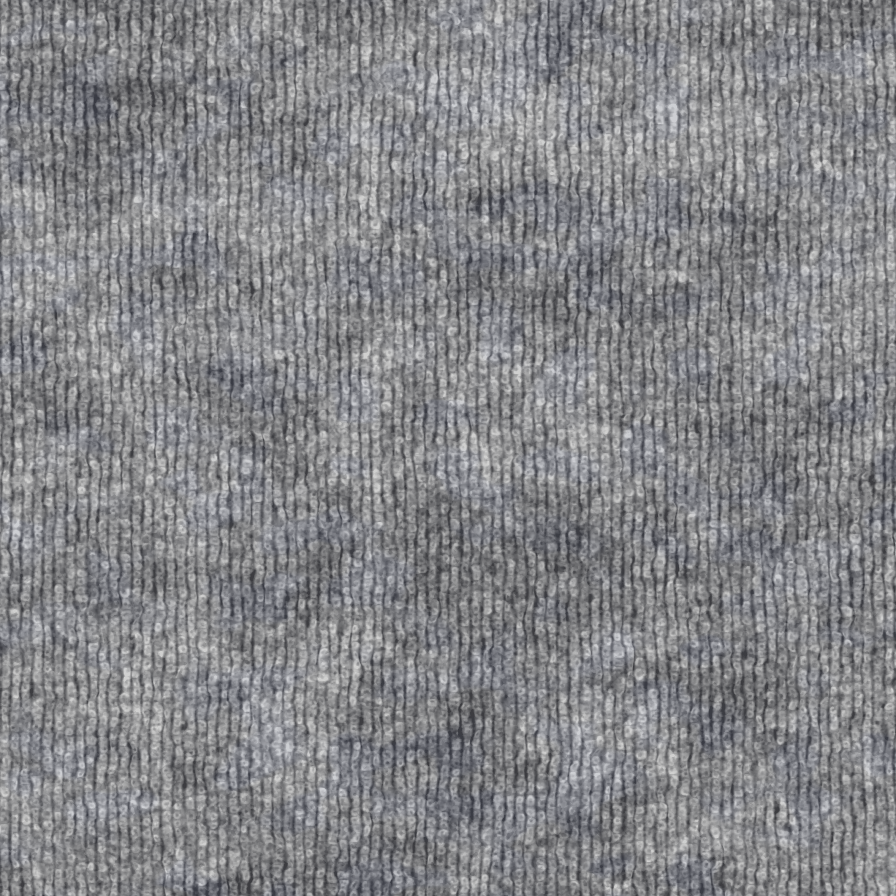
A three.js fragment shader for this texture:

```glsl
// Grey ribbed carpet: narrow vertical ribs of small curled loops with cloudy felt mottling.
varying vec2 vUv;

const float RIBS = 82.0;          // ribs across
const float LOOPS = 88.0;         // loops down each rib
const vec3 SHADE = vec3(0.235, 0.237, 0.252);
const vec3 WOOL = vec3(0.815, 0.815, 0.812);
const vec3 COOL_TINT = vec3(-0.010, -0.004, 0.016);

float hash(vec2 p) {
  vec3 q = fract(p.xyx * vec3(0.1031, 0.1030, 0.0973));
  q += dot(q, q.yzx + 33.33);
  return fract((q.x + q.y) * q.z);
}

// Soft cellular noise: random cell values blended by distance, centred on 0
float softCells(vec2 p, float seed) {
  vec2 cell = floor(p);
  float sum = 0.0;
  float total = 0.0;
  for (int y = -1; y <= 1; y++) {
    for (int x = -1; x <= 1; x++) {
      vec2 id = cell + vec2(float(x), float(y)) + seed;
      vec2 site = vec2(hash(id), hash(id + 71.7));
      vec2 d = id - seed + site - p;
      float weight = exp(-6.0 * dot(d, d));
      sum += weight * (hash(id + 37.3) - 0.5);
      total += weight;
    }
  }
  return sum / total;
}

// Broad mottling, stretched sideways and slightly slanted
float clouds(vec2 p) {
  p.y -= 0.18 * p.x + 0.015 * sin(p.x * 11.0 + 3.0 * p.y);
  return 0.40 * softCells(p * vec2(3.0, 6.0), 11.0)
       + 0.35 * softCells(p * vec2(8.0, 15.0), 23.0)
       + 0.40 * softCells(p * vec2(21.0, 32.0), 41.0);
}

// Fine tangled fibres
float fibres(vec2 p) {
  return 0.55 * softCells(p * vec2(165.0, 180.0), 53.0)
       + 0.60 * softCells(p * vec2(330.0, 350.0), 67.0);
}

// Rib coordinate: straight lines that sway gently and bulge at the loops
float ribCoord(vec2 p) {
  float sway = 0.14 * sin(p.y * 8.0 + p.x * 5.0) + 0.08 * sin(p.y * 23.0 - p.x * 9.0);
  float bulge = 0.42 * softCells(p * vec2(RIBS, LOOPS * 0.7), 83.0);
  return p.x * RIBS + sway + bulge;
}

// Dark valley between ribs; u runs from -0.5 to 0.5 across one rib
float groove(float u, float depth) {
  return depth * smoothstep(0.20, 0.52, abs(u));
}

// One curled loop: own brightness, a pale open ring and a dim heart
float curledLoop(vec2 q, vec2 id) {
  vec2 offset = 0.18 * (vec2(hash(id + 5.0), hash(id + 9.0)) - 0.5);
  vec2 d = q - offset;
  float r = length(d * vec2(1.0, 0.85));
  float body = 1.0 - smoothstep(0.24, 0.56, r);
  float ring = 1.0 - smoothstep(0.03, 0.17, abs(r - 0.27));
  float turn = 6.2832 * hash(id + 13.0);
  float opening = 0.5 + 0.5 * dot(d, vec2(cos(turn), sin(turn))) / (r + 0.08);
  float heart = 1.0 - smoothstep(0.0, 0.20, r);
  float brightness = hash(id + 17.0) - 0.5;
  return body * (0.15 * brightness + 0.035) + 0.085 * ring * opening - 0.055 * heart;
}

void main() {
  vec2 p = vUv;

  // Rib and loop cells, each rib shifted on its own
  float across = ribCoord(p);
  float rib = floor(across);
  float u = across - rib - 0.5;
  float along = p.y * LOOPS + 7.0 * hash(vec2(rib, 3.0))
              + 0.35 * sin(p.y * 61.0 + rib * 2.4);
  float row = floor(along);
  vec2 q = vec2(u, along - row - 0.5);

  // Relief, with grooves that fade in places
  float wear = softCells(p * vec2(40.0, 55.0), 97.0);
  float tone = 0.535 - groove(u, 0.165 + 0.16 * wear);
  tone += curledLoop(q, vec2(rib, row));

  // Mottling, fibres and stray pale flecks
  float mottling = clouds(p);
  tone += 0.27 * mottling + 0.27 * fibres(p);
  float fleck = softCells(p * vec2(95.0, 105.0), 109.0);
  tone += 0.09 * smoothstep(0.26, 0.46, fleck);
  tone -= 0.07 * smoothstep(0.26, 0.46, -fleck);

  // Grey wool, cooler in scattered patches
  vec3 color = mix(SHADE, WOOL, clamp((tone - 0.24) / 0.575, 0.0, 1.0));
  color += COOL_TINT * smoothstep(-0.1, 0.4, softCells(p * vec2(24.0, 36.0), 131.0));
  gl_FragColor = vec4(color, 1.0);
}
```
